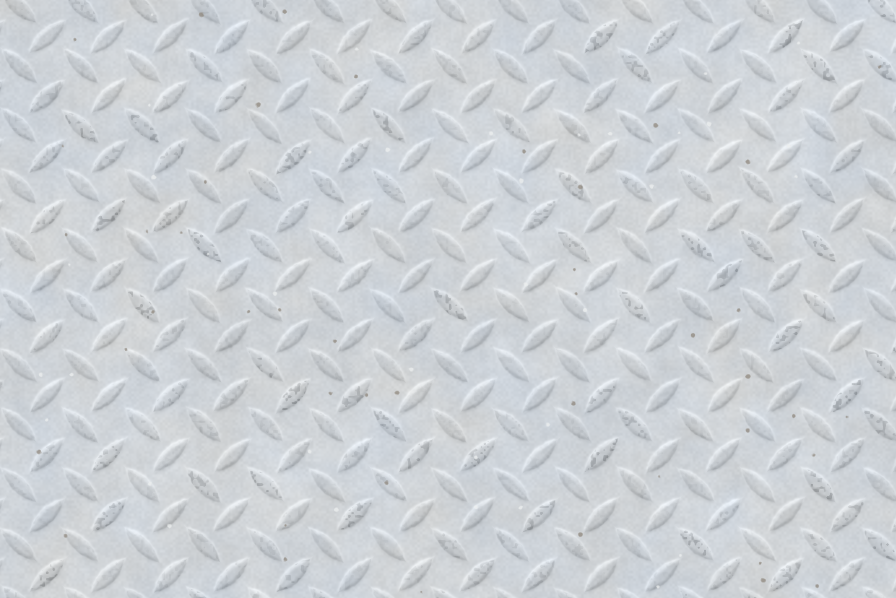
Write a WebGL 1 fragment shader that draws this texture.

```glsl
precision highp float;
// Pale galvanised tread plate: alternating diagonal raised lugs with light wear.
uniform vec2 u_resolution;

// Lengths are fractions of the canvas height.
const vec2 CELL = vec2(0.1029, 0.1);           // spacing of lugs of one direction
const vec2 FALLING_ORIGIN = vec2(0.0325, 0.0885);
const vec2 RISING_ORIGIN = vec2(0.0790, 0.0380);
const float LUG_ANGLE = 0.77;                  // tilt from the horizontal
const float HALF_LENGTH = 0.0385;
const float HALF_WIDTH = 0.0122;
const float EDGE_WIDTH = 0.0042;               // breadth of the sloping flank
const vec2 LIGHT = vec2(-0.25, 0.97);

const vec3 STEEL = vec3(0.812, 0.830, 0.847);
const vec3 COOL_TINT = vec3(-0.010, 0.000, 0.014);
const vec3 RUST = vec3(0.56, 0.53, 0.49);
const vec3 CHIP = vec3(0.93, 0.94, 0.94);
const float BODY_TONE = -0.033;
const float FLANK_TONE = 0.115;
const float RIM_TONE = 0.022;
const float MOTTLE = 0.060;
const float GRAIN = 0.034;
const float PITTING = 0.13;
const float SPECK_CELL = 0.045;
const float SPECK_CHANCE = 0.13;

float hash(vec2 p) {
  return fract(sin(dot(p, vec2(127.1, 311.7))) * 43758.5453);
}

float noise(vec2 p) {
  vec2 i = floor(p), f = fract(p);
  f = f * f * (3.0 - 2.0 * f);
  return mix(mix(hash(i), hash(i + vec2(1.0, 0.0)), f.x),
             mix(hash(i + vec2(0.0, 1.0)), hash(i + 1.0), f.x), f.y);
}

float fbm(vec2 p) {
  float sum = 0.0, amp = 0.5;
  for (int i = 0; i < 4; i++) {
    sum += amp * noise(p);
    p = p * 2.03 + 17.3;
    amp *= 0.5;
  }
  return sum / 0.9375;
}

// Brightness added by the nearest lug of one lattice.
float lugTone(vec2 p, vec2 origin, float angle, float seed, float pixel) {
  vec2 g = (p - origin) / CELL;
  vec2 id = floor(g + 0.5);
  vec2 key = id + seed;
  vec2 jitter = vec2(hash(key), hash(key + 7.7)) - 0.5;
  vec2 local = (g - id) * CELL - jitter * 0.0025;
  angle += (hash(key + 3.1) - 0.5) * 0.07;
  vec2 along = vec2(cos(angle), sin(angle));
  vec2 across = vec2(-along.y, along.x);
  vec2 q = vec2(dot(local, across), dot(local, along));

  // Pointed oval made by two crossing arcs.
  float halfWidth = HALF_WIDTH * (0.95 + 0.1 * hash(key + 5.3));
  float radius = (HALF_LENGTH * HALF_LENGTH + halfWidth * halfWidth) / (2.0 * halfWidth);
  vec2 arm = vec2(abs(q.x) + radius - halfWidth, q.y);
  float d = length(arm) - radius + (noise(p * 160.0) - 0.5) * 0.0016;

  // Flank shading, crest flattening and a pale worn outline.
  vec2 slope = normalize(arm);
  slope.x *= clamp(q.x / (0.4 * halfWidth), -1.0, 1.0);
  float facing = dot(across * slope.x + along * slope.y, LIGHT);
  float e = (d + 0.0015) / EDGE_WIDTH;
  float rim = (d - 0.001) / 0.0025;
  float soft = max(pixel, 0.0015);
  float body = 1.0 - smoothstep(-soft, soft, d);
  float tone = BODY_TONE * body + FLANK_TONE * facing * exp(-e * e)
             + RIM_TONE * exp(-rim * rim);

  // Pits differ from lug to lug.
  float wear = mix(0.15, 1.0, pow(hash(key + 9.4), 3.0));
  float pits = smoothstep(0.56, 0.82, noise(p * 190.0 + 31.0));
  return tone - PITTING * wear * pits * body;
}

// Sparse rusty dots and bright chips.
vec3 addSpecks(vec3 color, vec2 p, float pixel) {
  vec2 id = floor(p / SPECK_CELL);
  vec2 center = (id + 0.2 + 0.6 * vec2(hash(id + 2.3), hash(id + 8.9))) * SPECK_CELL;
  float size = mix(0.0015, 0.0038, hash(id + 4.6));
  float d = length(p - center) + (noise(p * 300.0) - 0.5) * 0.002;
  float dot1 = 1.0 - smoothstep(size - pixel, size + pixel, d);
  float present = step(1.0 - SPECK_CHANCE, hash(id + 12.1));
  vec3 speck = mix(RUST, CHIP, step(0.5, hash(id + 15.7)));
  return mix(color, speck, dot1 * present * 0.75);
}

void main() {
  float pixel = 1.0 / u_resolution.y;
  vec2 p = gl_FragCoord.xy * pixel;

  // Mottled zinc sheet.
  float cloud = fbm(p * 9.0) - 0.5;
  float stain = fbm(p * 26.0 + 40.0) - 0.5;
  float grain = noise(p * 230.0) - 0.5;
  vec3 color = STEEL + MOTTLE * (0.6 * cloud + stain) + GRAIN * grain;
  color += COOL_TINT * clamp(3.0 * (fbm(p * 14.0 + 90.0) - 0.5), -1.0, 1.0);

  // Two interleaved lattices of lugs.
  color += lugTone(p, FALLING_ORIGIN, -LUG_ANGLE, 0.0, pixel);
  color += lugTone(p, RISING_ORIGIN, LUG_ANGLE, 53.0, pixel);

  gl_FragColor = vec4(addSpecks(color, p, pixel), 1.0);
}
```
